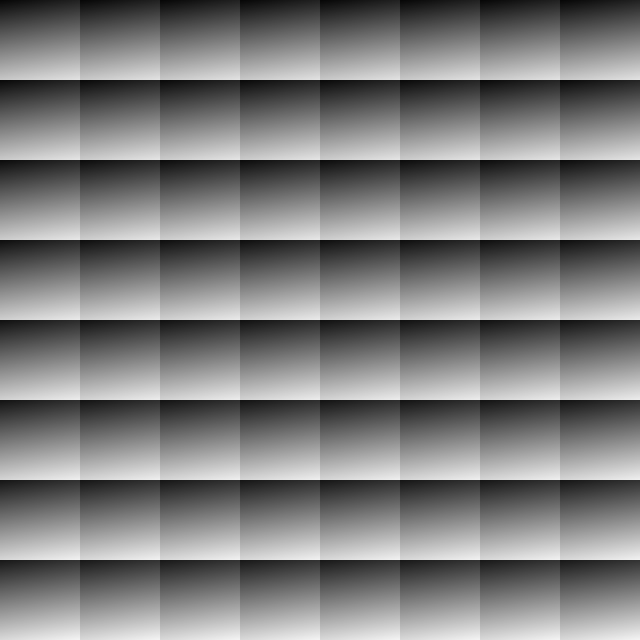
Reproduce this pattern procedurally as a Shadertoy shader.

```glsl
const float TILES = 8.0;
const float BASE_LEVEL = 0.02;
const float FALL_GAIN = 0.75;   // top to bottom of a tile
const float SIDE_GAIN = 0.11;   // left to right of a tile
const float DRIFT_GAIN = 0.08;  // top to bottom of the canvas

// Running integral of fract(x)
vec2 rampIntegral(vec2 x) {
    vec2 f = fract(x);
    return 0.5 * (floor(x) + f * f);
}

// Repeating ramp averaged over one pixel, so its steps stay smooth
vec2 smoothRamp(vec2 x, vec2 width) {
    return (rampIntegral(x + 0.5 * width) - rampIntegral(x - 0.5 * width)) / width;
}

float tileShade(vec2 ramp, float drift) {
    return BASE_LEVEL + SIDE_GAIN * ramp.x + FALL_GAIN * ramp.y + DRIFT_GAIN * drift;
}

void mainImage(out vec4 fragColor, in vec2 fragCoord) {
    // Canvas position measured from the upper left
    vec2 uv = fragCoord / iResolution.xy;
    uv.y = 1.0 - uv.y;

    // Sawtooth shading in each tile plus a slow brightening downward
    vec2 ramp = smoothRamp(uv * TILES, TILES / iResolution.xy);
    float shade = tileShade(ramp, uv.y);

    fragColor = vec4(vec3(shade), 1.0);
}
```
